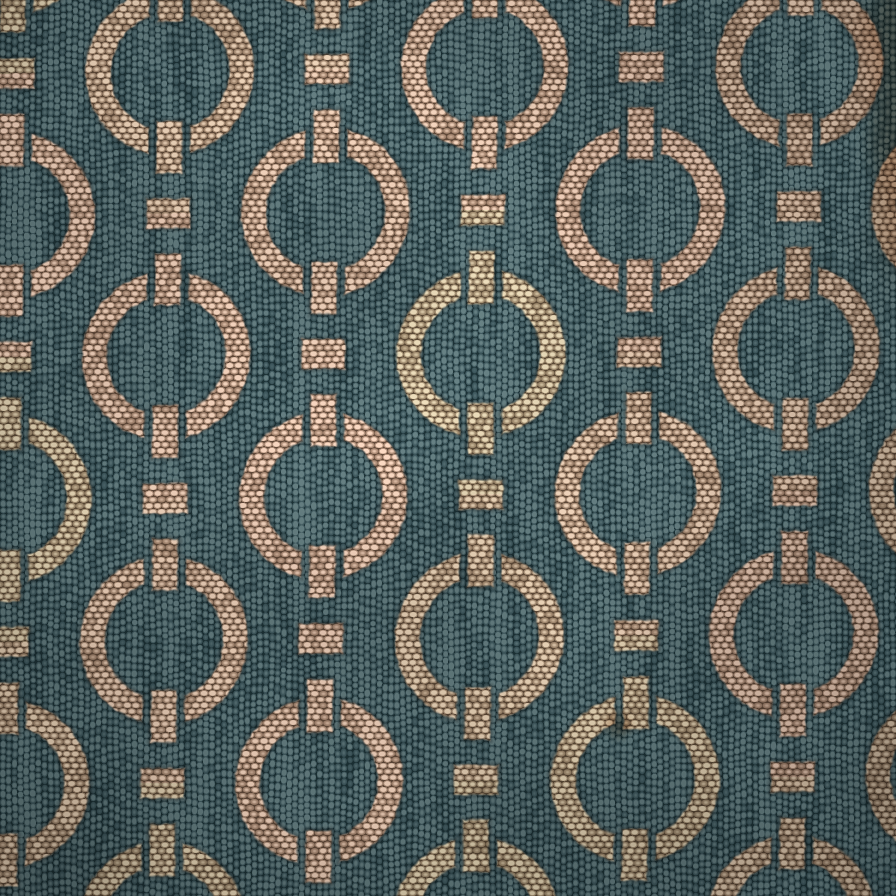
Reproduce this texture procedurally as a WebGL 1 fragment shader.

```glsl
precision highp float;
// Woven upholstery: staggered columns of split rings, bars and small blocks.
// A distance field picks tan or teal yarn; each yarn is a grid of rounded
// floats with random tone, slub streaks, uneven light and faint stains.

uniform vec2 u_resolution;

float hash(vec2 p) {
  p = fract(p * vec2(0.1031, 0.1173));
  p += dot(p, p.yx + 33.33);
  return fract((p.x + p.y) * p.x * 17.3);
}

vec2 gradient(vec2 cell) {
  float angle = 6.2832 * hash(cell + 71.0);
  return vec2(cos(angle), sin(angle));
}

// Gradient noise, roughly -0.7 to 0.7
float noise(vec2 p) {
  vec2 i = floor(p), f = fract(p);
  vec2 u = f * f * f * (f * (f * 6.0 - 15.0) + 10.0);
  vec2 e = vec2(1.0, 0.0);
  float low = mix(dot(gradient(i), f), dot(gradient(i + e), f - e), u.x);
  float high = mix(dot(gradient(i + e.yx), f - e.yx), dot(gradient(i + 1.0), f - 1.0), u.x);
  return mix(low, high, u.y);
}

float box(vec2 p, vec2 halfSize) {
  vec2 d = abs(p) - halfSize;
  return length(max(d, 0.0)) + min(max(d.x, d.y), 0.0);
}

// One motif around a ring centre; l.y wraps over the vertical repeat
float motif(vec2 l) {
  float ring = max(abs(length(l) - 0.080) - 0.0138, 0.0235 - abs(l.x));
  float bar = box(vec2(l.x, abs(l.y) - 0.0846), vec2(0.0142, 0.029));
  float block = box(vec2(l.x, abs(l.y) - 0.1588), vec2(0.0245, 0.0166));
  return min(ring, min(bar, block));
}

// Height of rounded floats running along y, offset in alternate columns
float weave(vec2 q, float jitter) {
  q.x += 0.3 * noise(q * 0.13);
  float column = floor(q.x);
  q.y += 0.5 * mod(column, 2.0) + jitter * hash(vec2(column, 5.0));
  q.y += jitter * noise(vec2(column * 3.7, q.y * 0.25));
  vec2 f = fract(q) - 0.5;
  float tone = hash(floor(q) + 19.0);
  return (1.08 - 3.0 * dot(f, f)) * mix(0.68, 1.2, tone);
}

vec3 yarn(vec3 shade, vec3 body, vec3 crest, float h) {
  vec3 c = mix(shade, body, smoothstep(0.05, 0.5, h));
  return mix(c, crest, smoothstep(0.5, 0.95, h));
}

void main() {
  vec2 uv = gl_FragCoord.xy / u_resolution;
  float pixel = 1.0 / min(u_resolution.x, u_resolution.y);

  // Slightly skewed cloth, then the three nearest columns of the lattice
  vec2 pitch = vec2(0.1757, 0.3177);
  vec2 p = uv - vec2(0.185, 0.603);
  p -= vec2(0.010 * (uv.y - 0.5), 0.010 * (uv.x - 0.2));
  p += 0.003 * vec2(noise(uv * 4.0), noise(uv * 4.0 + 30.0));
  float nearest = floor(p.x / pitch.x + 0.5);
  float d = 1.0;
  float tint = 0.0;
  for (int k = -1; k <= 1; k++) {
    float column = nearest + float(k);
    float y = p.y / pitch.y - 0.5 * column;
    float row = floor(y + 0.5);
    float dk = motif(vec2(p.x - column * pitch.x, (y - row) * pitch.y));
    if (dk < d) {
      d = dk;
      tint = hash(vec2(column, row) + 40.0);
    }
  }
  d += 0.0022 * noise(uv * 120.0);
  float pattern = 1.0 - smoothstep(-0.0008 - pixel, 0.0008 + pixel, d);

  // Yarn heights, fading to their mean where floats are too small to see
  float detail = clamp(u_resolution.x / 150.0 - 1.0, 0.0, 1.0);
  float groundHeight = mix(0.5, weave(uv * vec2(150.0, 122.0), 0.8), detail);
  float tanHeight = mix(0.5, weave(uv.yx * vec2(148.0, 105.0), 0.2), detail);

  // Vertical slubs, strongest along the column centres
  float streak = noise(vec2(uv.x * 55.0, uv.y * 6.0));
  float centre = 1.0 - smoothstep(0.02, 0.075, abs(p.x - nearest * pitch.x));
  groundHeight += streak * (0.18 + 0.2 * centre) + 0.05 * centre;

  vec3 ground = yarn(vec3(0.10, 0.175, 0.19), vec3(0.225, 0.315, 0.335),
                     vec3(0.36, 0.45, 0.46), groundHeight);
  vec3 tan_ = yarn(vec3(0.33, 0.26, 0.20), vec3(0.59, 0.50, 0.415),
                   vec3(0.85, 0.77, 0.68), tanHeight + 0.12 * noise(uv * 25.0));
  tan_ *= mix(vec3(0.97, 1.0, 0.96), vec3(1.03, 0.98, 1.0), tint);
  tan_ *= 1.0 - 0.12 * smoothstep(0.6, 1.0, uv.x);
  ground *= 1.0 - 0.25 * (1.0 - smoothstep(0.0, 0.006, d));
  vec3 color = mix(ground, tan_, pattern);

  // Soft light from the upper middle, mottling and brown wear at the right
  float light = 1.10 - 0.45 * dot(uv - vec2(0.52, 0.62), uv - vec2(0.52, 0.62));
  color *= light + 0.10 * noise(uv * 5.0);
  float edgeWear = smoothstep(0.95, 1.0, uv.x + 0.03 * noise(uv * 14.0)) * smoothstep(0.6, 0.85, uv.y);
  float spot = 1.0 - smoothstep(0.004, 0.022, length(uv - vec2(0.69, 0.19)));
  color = mix(color, color * vec3(0.80, 0.66, 0.55), 0.6 * max(edgeWear, spot));
  gl_FragColor = vec4(color, 1.0);
}
```
